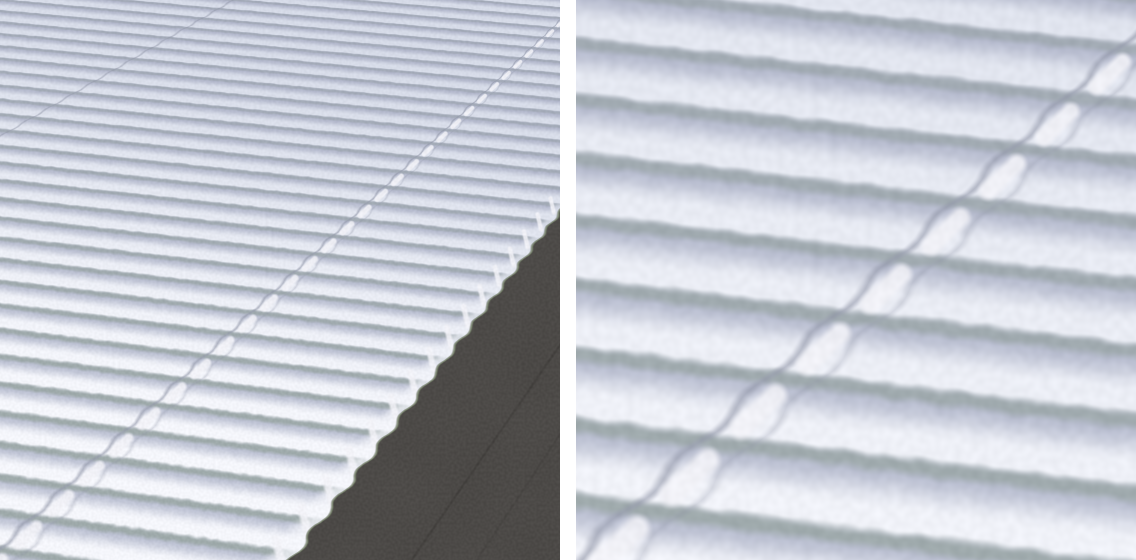
Left, the full canvas; right, a detail of the centre.
Write a three.js fragment shader that draws this texture.

```glsl
// Pale window blind slats receding in perspective, with ladder cords and a dark sill.
varying vec2 vUv;

const vec3 CORD = vec3(0.58, 0.60, 0.67);
const vec3 CAP_WHITE = vec3(0.95, 0.95, 0.97);
const vec3 SILL = vec3(0.30, 0.29, 0.28);
const vec3 FRINGE = vec3(0.55, 0.64, 0.48);

// Perspective spacing of the slats down the left border.
const float ROW_START = 0.2509;
const float ROW_STEP = 0.02894;
const float ROW_GROWTH = 0.02158;
const float ROW_PHASE = 0.35;

// Slanted lines stored as (x at the top, change of x per unit down).
const vec2 EDGE_LINE = vec2(1.2924, -0.7745);
const vec2 CAP_LINE = vec2(1.2676, -0.8034);
const vec2 LADDER_LINE = vec2(1.0440, -1.0412);
const vec2 FAR_CORD_LINE = vec2(0.417, -1.711);
const vec2 SEAM_A = vec2(1.425, -0.69);
const vec2 SEAM_B = vec2(1.512, -0.66);

vec2 hashGradient(vec2 cell) {
  float n = fract(sin(dot(cell, vec2(127.1, 311.7))) * 43758.5);
  return vec2(cos(6.2832 * n), sin(6.2832 * n));
}

float gradientNoise(vec2 p) {
  vec2 i = floor(p);
  vec2 f = p - i;
  vec2 w = f * f * f * (f * (f * 6.0 - 15.0) + 10.0);
  vec2 e = vec2(1.0, 0.0);
  float low = mix(dot(hashGradient(i), f), dot(hashGradient(i + e.xy), f - e.xy), w.x);
  float high = mix(dot(hashGradient(i + e.yx), f - e.yx), dot(hashGradient(i + e.xx), f - e.xx), w.x);
  return mix(low, high, w.y);
}

// Height at the left border of the slat line passing through p.
float borderHeight(vec2 p) { return (p.y - 0.09 * p.x) / (1.0 + 0.06 * p.x); }

float heightToRow(float h) {
  float t = h - ROW_START;
  return t / (ROW_STEP + ROW_GROWTH * t) - ROW_PHASE;
}

float rowPitch(float h) {
  float s = ROW_STEP + ROW_GROWTH * (h - ROW_START);
  return s * s / ROW_STEP;
}

// Where a slat row crosses a slanted line.
vec2 rowPoint(float row, vec2 line) {
  float k = row + ROW_PHASE;
  float h = ROW_START + ROW_STEP * k / (1.0 - ROW_GROWTH * k);
  float slope = 0.09 + 0.06 * h;
  float x = (line.x + line.y * h) / (1.0 - line.y * slope);
  return vec2(x, h + slope * x);
}

// Signed distance to a slanted line, positive to its right.
float lineSide(vec2 p, vec2 line) {
  return (p.x - line.x - line.y * p.y) * inversesqrt(1.0 + line.y * line.y);
}

float segmentDistance(vec2 p, vec2 a, vec2 b) {
  vec2 ab = b - a;
  return length(p - a - ab * clamp(dot(p - a, ab) / dot(ab, ab), 0.0, 1.0));
}

float stroke(float d, float halfWidth, float blur) {
  return 1.0 - smoothstep(halfWidth - blur, halfWidth + blur, abs(d));
}

vec3 slatColor(float row, vec3 shade, vec3 light, vec3 crease) {
  float f = fract(row);
  float lit = smoothstep(0.08, 0.62, f) * (1.0 - smoothstep(0.84, 1.0, f));
  float line = 1.0 - smoothstep(0.02, 0.18, abs(fract(row + 0.5) - 0.5));
  return mix(mix(shade, light, lit), crease, 0.85 * line);
}

vec3 sillColor(vec2 p) {
  float seams = stroke(lineSide(p, SEAM_A), 0.002, 0.002) + 0.6 * stroke(lineSide(p, SEAM_B), 0.002, 0.002);
  return SILL - 0.035 * seams + 0.012 * gradientNoise(p * 9.0);
}

void main() {
  vec2 p = vec2(vUv.x, 1.0 - vUv.y); // measured down from the top
  float h = borderHeight(p);
  float pitch = rowPitch(h);
  float row = heightToRow(h) + 0.05 * gradientNoise(p * 70.0);

  // Slats, brighter toward the near lower left
  float near = smoothstep(-0.1, 0.75, p.y - 0.2 * p.x);
  vec3 light = mix(vec3(0.84, 0.86, 0.91), vec3(0.96, 0.965, 0.985), near);
  vec3 shade = mix(vec3(0.69, 0.71, 0.79), vec3(0.73, 0.75, 0.82), near);
  vec3 crease = mix(vec3(0.63, 0.66, 0.71), vec3(0.60, 0.65, 0.64), near);
  vec3 color = slatColor(row, shade, light, crease);

  // Slat ends fade to white beside a slightly toothed edge
  float edge = lineSide(p, EDGE_LINE) + 0.09 * pitch * sin(6.2832 * row);
  color = mix(color, light, 0.75 * (1.0 - smoothstep(0.15, 0.65, -edge / pitch)));

  // Cords and ladder rails
  float sway = sin(6.2832 * row);
  float farCord = lineSide(p, FAR_CORD_LINE) + 0.001 * sway;
  color = mix(color, CORD, 0.5 * stroke(farCord, 0.0012, 0.0015));
  float rail = lineSide(p, LADDER_LINE) / pitch + 0.06 * sway;
  color = mix(color, CORD, 0.6 * stroke(rail + 0.25, 0.05, 0.06));
  color = mix(color, CORD, 0.3 * stroke(rail - 0.27, 0.04, 0.06));

  // One ladder slot and one upright end cap per slat
  vec2 slotReach = normalize(vec2(LADDER_LINE.y, 1.0)) * 0.34 * pitch;
  for (int i = -1; i <= 1; i++) {
    float k = floor(row) + float(i);
    vec2 slot = rowPoint(k + 0.5, LADDER_LINE);
    float slotD = segmentDistance(p, slot - slotReach, slot + slotReach) / pitch;
    color = mix(color, CAP_WHITE, 0.85 * stroke(slotD, 0.15, 0.07));
    vec2 tip = rowPoint(k - ROW_PHASE, CAP_LINE);
    float capD = segmentDistance(p, tip, tip + vec2(0.2, 0.85) * pitch) / pitch;
    color = mix(color, CAP_WHITE, 0.85 * stroke(capD, 0.12, 0.07));
  }

  // Sill, green fringe and fine grain
  color = mix(color, sillColor(p), smoothstep(-0.003, 0.003, edge));
  color = mix(color, FRINGE, 0.5 * stroke(edge - 0.001, 0.0015, 0.002));
  color += 0.03 * gradientNoise(p * 190.0);
  gl_FragColor = vec4(color, 1.0);
}
```
